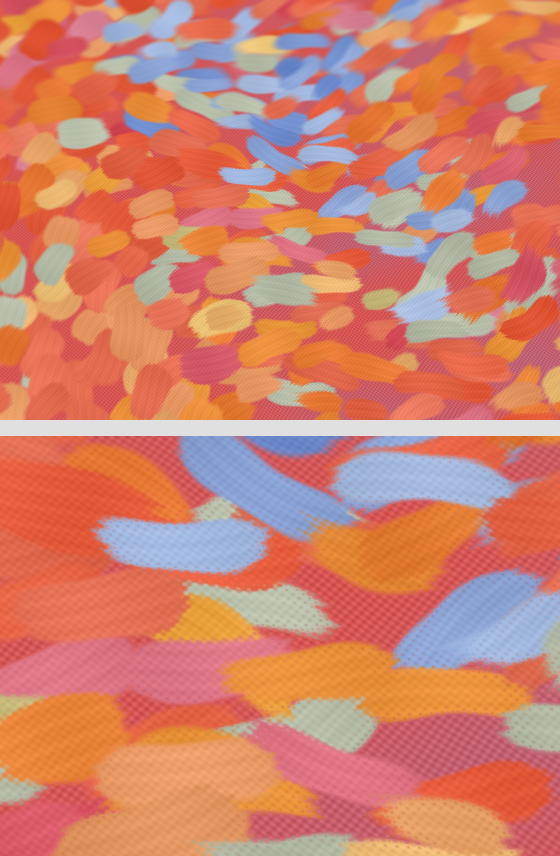
Top, the full canvas; bottom, a detail of the centre.
Reproduce this texture procedurally as a Shadertoy shader.

```glsl
// Short dabs of oil paint on woven canvas: warm oranges crossed by a stream of blue.
// Jittered cells in rotated layers each hold one bent, ragged dab; position picks
// its paint, angle and girth. Receding scale and softer edges suggest depth.
#define CELL 0.122
#define LAYERS 3
#define JITTER 0.6
#define RECEDE vec2(0.25, 0.35)
#define SHARP_EDGE 0.0035
#define BLURRED_EDGE 0.011
#define WEAVE_FREQ 650.0
#define WEAVE_DEPTH 0.022
#define BRISTLE_DEPTH 0.016

const vec3 GROUND_RED = vec3(0.84, 0.33, 0.32), GROUND_MAUVE = vec3(0.75, 0.38, 0.46);
const vec3 VERMILION = vec3(0.88, 0.32, 0.19), CORAL = vec3(0.90, 0.47, 0.37);
const vec3 ORANGE = vec3(0.90, 0.46, 0.20), AMBER = vec3(0.92, 0.64, 0.24);
const vec3 PEACH = vec3(0.90, 0.58, 0.38), STRAW = vec3(0.91, 0.77, 0.46);
const vec3 PINK = vec3(0.85, 0.53, 0.61), CRIMSON = vec3(0.83, 0.27, 0.32);
const vec3 BLUE = vec3(0.42, 0.54, 0.81), PALE_BLUE = vec3(0.66, 0.74, 0.87);
const vec3 SAGE = vec3(0.71, 0.74, 0.66), OLIVE = vec3(0.78, 0.71, 0.42);

vec3 hash3(vec2 cell, float seed) {
    vec3 v = fract(vec3(cell.xyx) * vec3(0.1031, 0.1030, 0.0973) + seed * 0.137);
    v += dot(v, v.yxz + 33.33);
    return fract((v.xxy + v.yzz) * v.zyx);
}

// Soft strip around the segment a-b
float band(vec2 p, vec2 a, vec2 b, float width) {
    vec2 ab = b - a;
    float d = length(p - a - ab * clamp(dot(p - a, ab) / dot(ab, ab), 0.0, 1.0));
    return exp(-d * d / (width * width));
}

// Receding plane and its inverse
vec2 toPlane(vec2 p) { return p * (1.0 + RECEDE * p.y); }
vec2 fromPlane(vec2 q) {
    float y = (sqrt(max(1.0 + 4.0 * RECEDE.y * q.y, 0.0)) - 1.0) / (2.0 * RECEDE.y);
    return vec2(q.x / (1.0 + RECEDE.x * y), y);
}

float blueStream(vec2 p) {
    return max(band(p, vec2(0.38, 0.88), vec2(1.08, 0.46), 0.13),
               band(p, vec2(0.68, 0.76), vec2(0.95, 0.93), 0.09));
}

// Paint chosen by place and chance
vec3 pickPaint(vec2 p, vec3 h) {
    float blue = 0.60 * blueStream(p);
    float sage = 0.06 + 0.32 * band(p, vec2(0.72, 0.32), vec2(1.33, 0.28), 0.16) + 0.12 * blue;
    if (h.x < blue) return mix(BLUE, PALE_BLUE, h.z);
    if (h.x < blue + sage) return mix(SAGE, OLIVE, step(0.8, h.z) * 0.8);
    float sunny = smoothstep(0.9, 1.15, p.x) * smoothstep(0.5, 0.7, p.y);
    float fleshy = (1.0 - smoothstep(0.4, 0.95, p.x)) * (1.0 - smoothstep(0.3, 0.55, p.y));
    if (h.y < 0.10) return mix(PINK, CRIMSON, h.z);
    if (h.y < 0.34 + 0.35 * sunny) return mix(ORANGE, AMBER, h.z * h.z * (1.0 - 0.6 * sunny));
    if (h.y < 0.46 + 0.24 * fleshy + 0.3 * sunny) return mix(PEACH, STRAW, h.z * h.z * h.z);
    return mix(VERMILION, CORAL, max(h.z, 0.7 * fleshy));
}

float flowAngle(vec2 p) {
    float swirl = 0.25 * sin(5.0 * p.x + 4.0 * p.y) - 0.6 * band(p, vec2(0.35, 0.75), vec2(0.6, 0.6), 0.16);
    return mix(0.85, 0.35, smoothstep(0.2, 0.75, p.x)) + swirl;
}

float bristles(vec2 s, float phase) {
    float drift = sin(22.0 * s.x + phase);
    return 0.6 * sin(290.0 * s.y + 1.5 * drift + phase) + 0.4 * sin(610.0 * s.y + 3.0 * drift - 45.0 * s.x);
}

void mainImage(out vec4 fragColor, in vec2 fragCoord) {
    vec2 p = fragCoord / iResolution.y, q = toPlane(p);
    float blur = clamp(smoothstep(0.55, 1.0, p.y) + 0.35 * (1.0 - smoothstep(0.0, 0.45, p.x)), 0.0, 1.0);
    float focus = 1.0 - blur;
    float soft = max(mix(SHARP_EDGE, BLURRED_EDGE, blur), 1.0 / iResolution.y);

    // Canvas weave, wavering slightly
    vec2 thread = q * WEAVE_FREQ + 2.0 * sin(q.yx * 17.0) + sin(q.yx * 53.0);
    float weave = sin(thread.x + 0.12 * thread.y) * sin(thread.y) * focus;

    // Reddish ground
    float patches = 0.5 + 0.25 * sin(9.0 * q.x + 3.0 * sin(7.0 * q.y)) + 0.25 * sin(13.0 * q.y - 5.0 * q.x);
    vec3 color = mix(GROUND_RED, GROUND_MAUVE, patches * smoothstep(0.2, 1.0, p.x)) + 0.035 * weave;

    // Dabs, layer over layer
    for (int k = 0; k < LAYERS; k++) {
        float layer = float(k), turn = 0.4 + 0.75 * layer;
        mat2 spin = mat2(cos(turn), sin(turn), -sin(turn), cos(turn));
        vec2 offset = vec2(17.3, 29.6) * (layer + 1.0);
        vec2 home = floor(spin * q / CELL + offset);
        for (int n = 0; n < 9; n++) {
            vec2 cell = home + vec2(n % 3 - 1, n / 3 - 1);
            vec3 place = hash3(cell, layer), form = hash3(cell, layer + 7.0), paint = hash3(cell, layer + 13.0);
            vec2 center = transpose(spin) * (cell + 0.5 + JITTER * (place.xy - 0.5) - offset) * CELL;
            vec2 spot = fromPlane(center);
            float slim = clamp(smoothstep(0.25, 0.8, spot.x) + 0.5 * blueStream(spot), 0.0, 1.0);
            if (place.z < 0.08 + 0.16 * slim) continue;

            // Local frame, with a gentle bend along the stroke
            float angle = flowAngle(spot) + (form.x - 0.5) * 0.95;
            vec2 axis = vec2(cos(angle), sin(angle)), rel = q - center;
            vec2 s = vec2(dot(rel, axis), dot(rel, vec2(-axis.y, axis.x)));
            s.y += (form.y - 0.5) * 5.0 * s.x * s.x;
            vec2 size = mix(vec2(0.068, 0.046), vec2(0.082, 0.032), slim) * mix(0.72, 1.15, form.z);

            // Rounded block with wobbling, bristly, woven edge
            float phase = 40.0 * form.x, hair = bristles(s, phase);
            vec2 e = abs(s / size);
            float d = (pow(e.x * e.x * e.x + e.y * e.y * e.y, 1.0 / 3.0) - 1.0) * size.y;
            d += 0.003 * sin(55.0 * s.x + phase) + 0.003 * sin(70.0 * s.y - phase);
            d += focus * (0.0022 * hair * e.x + 0.0018 * weave);
            float cover = smoothstep(soft, -soft, d);
            cover *= 1.0 - 0.3 * slim * smoothstep(0.35, 0.9, -weave) * smoothstep(-0.018, 0.0, d);

            // Uneven pigment and raised bristle lines
            vec3 tint = pickPaint(spot, paint) + 0.06 * (place.x - 0.5);
            tint += BRISTLE_DEPTH * hair * (0.3 + 0.7 * focus) + 0.018 * sin(34.0 * s.x + phase);
            color = mix(color, tint, cover);
        }
    }
    color += WEAVE_DEPTH * weave;
    fragColor = vec4(clamp(color, 0.0, 1.0), 1.0);
}
```
